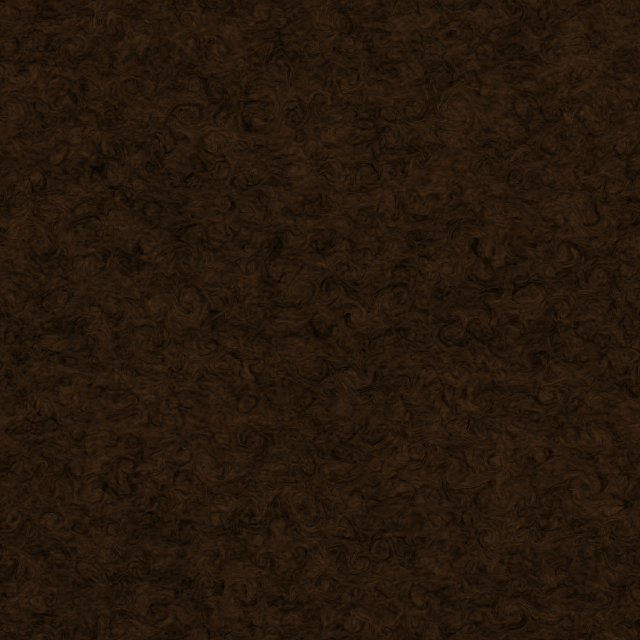
A Shadertoy shader for this texture:

```glsl
// Dark walnut burl veneer: swirling grain wrapped around many small eyes.

vec2 hash2(vec2 p) {
    vec3 q = fract(p.xyx * vec3(0.1031, 0.1030, 0.0973));
    q += dot(q, q.yzx + 33.33);
    return fract((q.xx + q.yz) * q.zy);
}

float valueNoise(vec2 p) {
    vec2 i = floor(p), f = fract(p);
    f = f * f * (3.0 - 2.0 * f);
    float low = mix(hash2(i).x, hash2(i + vec2(1, 0)).x, f.x);
    float high = mix(hash2(i + vec2(0, 1)).x, hash2(i + vec2(1, 1)).x, f.x);
    return mix(low, high, f.y);
}

float fbm(vec2 p) {
    float sum = 0.0, amp = 0.5;
    for (int i = 0; i < 4; i++) {
        sum += amp * valueNoise(p);
        p = mat2(0.8, 0.6, -0.6, 0.8) * p * 2.03 + 17.3;
        amp *= 0.5;
    }
    return sum / 0.9375;
}

// Cellular eyes: xy is the position twisted around them, z their shading.
vec3 burlEyes(vec2 p, float seed) {
    vec2 cell = floor(p), bend = vec2(0.0);
    float shade = 0.0;
    float wobble = 0.75 + 0.5 * valueNoise(p * 3.0 + seed);
    for (int y = -1; y <= 1; y++)
    for (int x = -1; x <= 1; x++) {
        vec2 id = cell + vec2(x, y);
        vec2 place = hash2(id + seed), kind = hash2(id + seed + 57.0);
        vec2 d = p - id - 0.15 - 0.7 * place;
        float radius = mix(0.28, 0.8, kind.x);
        float r = length(d) + 0.0001;
        float w = 1.0 - smoothstep(0.0, radius, r);

        // Twist the grain around the eye
        float turn = (kind.y - 0.5) * 5.0 * w;
        float c = cos(turn), s = sin(turn);
        bend += mat2(c, s, -s, c) * d - d;

        // Pale dome, growth rings, one-sided dark rim, occasional pit
        float rr = r * wobble;
        float side = 0.5 + 0.5 * dot(d / r, cos(6.283 * place.x + vec2(0.0, 1.571)));
        float rim = (rr - 0.5 * radius) / 0.07;
        shade += 0.14 * w;
        shade += 0.65 * w * (1.0 - w) * sin(rr * 34.0 + 6.283 * place.y);
        shade -= 0.44 * side * exp(-rim * rim);
        shade -= 0.45 * step(0.8, place.y) * (1.0 - smoothstep(0.04, 0.2, rr));
    }
    return vec3(p + bend, shade);
}

void mainImage(out vec4 fragColor, in vec2 fragCoord) {
    vec2 uv = fragCoord / iResolution.y;

    // Drift the sheet, then twist it at two eye sizes
    vec2 drift = vec2(fbm(uv * 14.0), fbm(uv * 14.0 + 31.0)) - 0.5;
    vec2 p = uv * vec2(0.95, 1.0) + 0.035 * drift;
    vec3 large = burlEyes(p * 20.0, 3.0);
    vec3 small = burlEyes(large.xy * 2.0, 71.0);
    vec2 grain = small.xy / 40.0;

    // Figure, dark veins, contour strands and fine fibres
    float broad = fbm(uv * vec2(4.0, 6.0) + 8.0);
    float figure = fbm(grain * vec2(34.0, 48.0));
    float veinField = fbm(grain * vec2(28.0, 40.0) + 40.0);
    float vein = 1.0 - smoothstep(0.0, 0.045, abs(veinField - 0.5));
    float strand = sin(figure * 32.0 + veinField * 14.0);
    float fibre = valueNoise(grain * vec2(95.0, 230.0));
    float pore = valueNoise(uv * vec2(220.0, 310.0));

    float tone = 0.525 + 0.88 * (figure - 0.5) + 0.2 * (broad - 0.5)
               + 0.13 * strand - 0.22 * vein
               + 0.54 * (fibre - 0.5) + 0.46 * (pore - 0.5)
               + 0.82 * large.z + 0.7 * small.z;

    vec3 darkWood = vec3(0.090, 0.055, 0.023);
    vec3 paleWood = vec3(0.207, 0.131, 0.065);
    fragColor = vec4(mix(darkWood, paleWood, clamp(tone, -0.4, 1.4)), 1.0);
}
```
